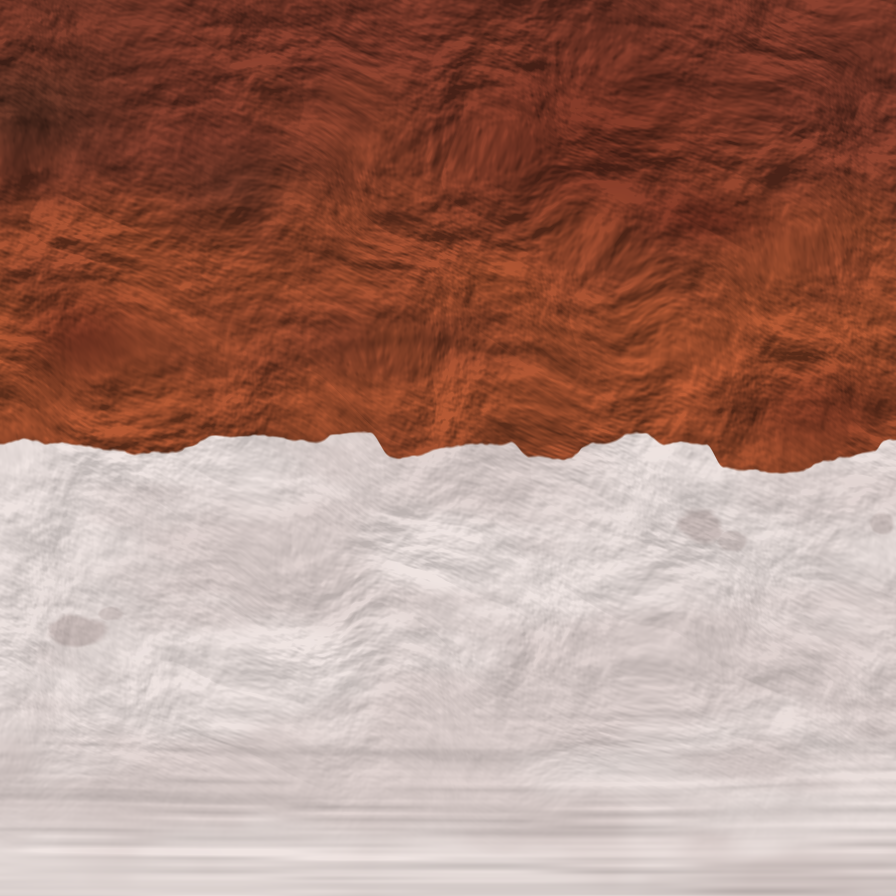
Give the GLSL for this texture, as a Shadertoy shader.

```glsl
float hash(vec2 p) {
    return fract(sin(dot(p, vec2(127.1, 311.7))) * 43758.5453);
}

float noise(vec2 p) {
    vec2 i = floor(p), f = fract(p);
    f = f * f * f * (f * (f * 6.0 - 15.0) + 10.0);
    return mix(mix(hash(i), hash(i + vec2(1, 0)), f.x),
               mix(hash(i + vec2(0, 1)), hash(i + vec2(1, 1)), f.x), f.y);
}

float fbm(vec2 p, int octaves) {
    float sum = 0.0, amp = 0.5;
    for (int i = 0; i < octaves; i++) {
        sum += amp * noise(p);
        p = p * 2.03 + vec2(17.3, 9.1);
        amp *= 0.5;
    }
    return sum;
}

// Soft elliptical blob, 1 at its centre
float blob(vec2 p, vec2 centre, vec2 radius) {
    vec2 d = (p - centre) / radius;
    return exp(-dot(d, d));
}

// Flat stain with a slightly ragged rim
float stain(vec2 p, vec2 centre, vec2 radius, float rag) {
    float d = length((p - centre) / radius) + rag;
    return 1.0 - smoothstep(0.75, 1.15, d);
}

float ledge(float x, float start, float end, float rise) {
    return rise * smoothstep(start, end, x);
}

// Height of the paint boundary across the wall
float paintEdge(float x) {
    float y = 0.508;
    y += ledge(x, 0.02, 0.17, -0.0145) + ledge(x, 0.18, 0.235, 0.0185);
    y += ledge(x, 0.31, 0.335, -0.006) + ledge(x, 0.335, 0.395, 0.012);
    y += ledge(x, 0.412, 0.436, -0.027) + ledge(x, 0.45, 0.53, 0.015);
    y += ledge(x, 0.57, 0.592, -0.018) + ledge(x, 0.635, 0.663, 0.017);
    y += ledge(x, 0.67, 0.715, 0.012) + ledge(x, 0.72, 0.742, -0.013);
    y += ledge(x, 0.788, 0.808, -0.026) + ledge(x, 0.81, 0.86, -0.005);
    return y + ledge(x, 0.88, 0.97, 0.022) + ledge(x, 0.976, 0.993, 0.017);
}

// Rough plaster that becomes horizontal streaks near the floor
float plasterHeight(vec2 p) {
    vec2 turned = mat2(0.88, 0.47, -0.47, 0.88) * p;
    vec2 warp = vec2(noise(p * 9.0), noise(p * 9.0 + 31.0)) * 0.05;
    float rough = fbm((turned + warp) * vec2(13.0, 19.0), 5);
    rough += 0.45 * abs(noise((turned + warp) * vec2(8.0, 15.0)) - 0.5);
    float drift = (noise(p * vec2(3.0, 5.0)) - 0.5) * 0.035;
    float streak = fbm(vec2(p.x * 1.6, (p.y + drift * smoothstep(0.0, 0.2, p.y)) * 34.0), 3);
    float smoothing = 1.0 - smoothstep(0.02, 0.29, p.y);
    return mix(rough, streak * 0.75, smoothing);
}

float relief(vec2 p, vec2 toLight) {
    return plasterHeight(p) - plasterHeight(p + toLight);
}

vec3 redPaint(vec2 p, float shade) {
    float cloud = fbm(p * vec2(5.0, 7.0) + 4.0, 4);
    float warm = 1.0 - smoothstep(0.5, 1.0, p.y + (cloud - 0.47) * 0.5);
    vec3 colour = mix(vec3(0.43, 0.20, 0.145), vec3(0.56, 0.275, 0.16), warm);

    // Broad red and sooty patches
    float ruddy = 0.75 * blob(p, vec2(0.09, 0.625), vec2(0.06, 0.045));
    ruddy += 0.75 * blob(p, vec2(0.79, 0.755), vec2(0.06, 0.025));
    ruddy += 0.6 * blob(p, vec2(0.66, 0.84), vec2(0.16, 0.11));
    ruddy += 0.6 * blob(p, vec2(0.92, 0.54), vec2(0.10, 0.05));
    colour = mix(colour, vec3(0.39, 0.165, 0.11), min(ruddy, 0.9));
    float soot = 0.75 * blob(p, vec2(0.03, 0.88), vec2(0.10, 0.07));
    soot += 0.45 * blob(p, vec2(0.28, 0.79), vec2(0.10, 0.045));
    soot += 0.3 * blob(p, vec2(0.06, 1.0), vec2(0.14, 0.08));
    colour = mix(colour, vec3(0.29, 0.16, 0.115), soot * smoothstep(0.2, 0.65, cloud));

    // Long shallow crease and the bright swelling beside the notch
    float arch = 0.617 - 0.8 * pow(p.x - 0.47, 2.0) + 0.012 * (noise(p * 18.0) - 0.5);
    float span = smoothstep(0.27, 0.38, p.x) * (1.0 - smoothstep(0.56, 0.68, p.x));
    float crease = span * exp(-pow((p.y - arch) / 0.009, 2.0));
    float swelling = blob(p, vec2(0.79, 0.575), vec2(0.055, 0.05));
    float hollow = blob(p, vec2(0.83, 0.535), vec2(0.025, 0.035));
    colour *= 1.0 - 0.16 * crease + 0.10 * swelling - 0.16 * hollow;
    return colour * (1.0 + clamp(shade * 6.0, -0.36, 0.28));
}

vec3 whitePaint(vec2 p, float shade) {
    float cloud = fbm(p * vec2(4.0, 8.0) + 21.0, 4);
    vec3 colour = mix(vec3(0.82, 0.77, 0.76), vec3(0.875, 0.835, 0.825),
                      smoothstep(0.28, 0.56, cloud));
    colour *= 1.0 - 0.025 * blob(p, vec2(0.79, 0.40), vec2(0.10, 0.08));
    colour *= 1.0 - 0.025 * blob(p, vec2(0.09, 0.33), vec2(0.12, 0.08));

    // Grey stains
    float rag = (fbm(p * 38.0, 3) - 0.44) * 0.9;
    float grey = stain(p, vec2(0.084, 0.297), vec2(0.037, 0.018), rag);
    grey = max(grey, 0.6 * stain(p, vec2(0.122, 0.315), vec2(0.014, 0.008), rag));
    grey = max(grey, stain(p, vec2(0.784, 0.414), vec2(0.027, 0.021), rag));
    grey = max(grey, 0.7 * stain(p, vec2(0.817, 0.397), vec2(0.017, 0.012), rag));
    grey = max(grey, 0.7 * stain(p, vec2(0.985, 0.415), vec2(0.013, 0.012), rag));
    colour = mix(colour, vec3(0.72, 0.665, 0.655), grey * 0.85);
    return colour * (1.0 + clamp(shade * 1.9, -0.12, 0.07));
}

void mainImage(out vec4 fragColor, in vec2 fragCoord) {
    vec2 uv = fragCoord / iResolution.xy;
    float shade = relief(uv, vec2(-0.0018, 0.0027));

    // Ragged paint boundary
    float ragged = (fbm(uv * vec2(45.0, 30.0), 3) - 0.44) * 0.012;
    float above = uv.y - paintEdge(uv.x + ragged * 0.5) - ragged;
    float softness = max(0.0018, 1.0 / iResolution.y);
    float red = smoothstep(-softness, softness, above);

    // Thin contact shadow above the thicker white coat
    float contact = 1.0 - 0.14 * exp(-max(above, 0.0) / 0.006);
    vec3 colour = mix(whitePaint(uv, shade), redPaint(uv, shade) * contact, red);
    fragColor = vec4(colour, 1.0);
}
```
